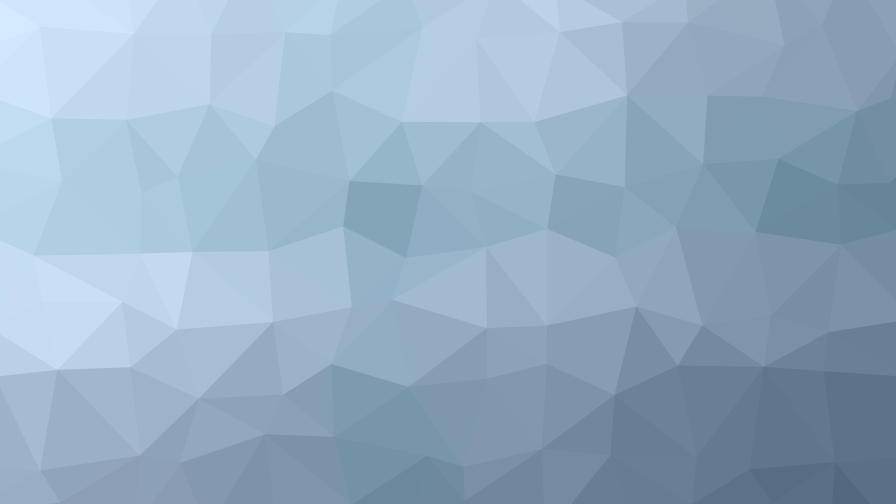
A WebGL 2 fragment shader for this background:

```glsl
#version 300 es
precision highp float;
// Low-poly background: a jittered grid of points split into flat triangles.
// Each facet takes one colour, sampled at its centre from a smooth field of
// blue-grey gradients and soft glows, with a small random change of shade.

uniform vec2 u_resolution;
out vec4 fragColor;

const vec2 GRID = vec2(12.55, 7.32);    // cells across the canvas
const vec2 ORIGIN = vec2(0.735, 0.76);  // grid point (0, 0), in cells

vec2 hash2(vec2 p) {
    vec3 q = fract(p.xyx * vec3(0.1031, 0.1030, 0.0973));
    q += dot(q, q.yzx + 33.33);
    return fract((q.xx + q.yz) * q.zy);
}

vec2 gridPoint(vec2 cell) {
    return cell + (hash2(cell + 47.0) - 0.5) * vec2(0.54, 0.58);
}

float glow(vec2 p, vec2 centre, vec2 size) {
    vec2 d = (p - centre) / size;
    return exp(-dot(d, d));
}

// Smooth colour field over the unit canvas
vec3 field(vec2 p) {
    float light = mix(mix(0.66, 0.40, p.x), mix(0.92, 0.62, p.x), p.y);

    // Pale band below the middle, interrupted by a darker gap
    float band = exp(-pow((p.y - 0.42) / 0.13, 2.0));
    light += band * mix(0.11, 0.06, p.x * p.x);
    light -= 0.06 * glow(p, vec2(0.43, 0.47), vec2(0.07, 0.12));

    // Pale upper centre and lower centre, dark heart and right edge
    light += 0.09 * glow(p, vec2(0.59, 0.86), vec2(0.13, 0.22));
    light += 0.05 * glow(p, vec2(0.58, 0.10), vec2(0.07, 0.12));
    light -= 0.05 * glow(p, vec2(0.44, 0.61), vec2(0.08, 0.10));
    light -= 0.03 * glow(p, vec2(0.96, 0.58), vec2(0.12, 0.14));
    light += 0.04 * glow(p, vec2(0.00, 0.28), vec2(0.20, 0.14));

    // Teal tint: less red along a high band and near the lower centre
    float teal = exp(-pow((p.y - 0.63) / 0.16, 2.0));
    teal += glow(p, vec2(0.43, 0.12), vec2(0.09, 0.22));
    teal += 0.8 * glow(p, vec2(0.39, 0.95), vec2(0.12, 0.20));
    teal += 0.6 * glow(p, vec2(0.43, 0.46), vec2(0.06, 0.10));
    teal = min(teal, 1.2);
    return light + vec3(-0.078 - 0.045 * teal, 0.0, 0.09 - 0.012 * teal);
}

// Signed distance to the line a-b, negative on its left
float edge(vec2 p, vec2 a, vec2 b) {
    vec2 d = normalize(b - a);
    return dot(p - a, vec2(d.y, -d.x));
}

// Facet colour times coverage, with the coverage in w
vec4 facet(vec2 p, vec2 a, vec2 b, vec2 c, float pixel) {
    float d = max(edge(p, a, b), max(edge(p, b, c), edge(p, c, a)));
    float cover = clamp(0.5 - d / pixel, 0.0, 1.0);
    vec2 centre = (a + b + c) / 3.0;
    float shade = (hash2(floor(centre * 64.0)).x - 0.5) * 0.045;
    return vec4(field((centre + ORIGIN) / GRID) + shade, 1.0) * cover;
}

void main() {
    vec2 p = gl_FragCoord.xy / u_resolution * GRID - ORIGIN;
    float pixel = GRID.y / u_resolution.y;
    vec4 sum = vec4(0.0);

    // Jitter can move facets out of their cell, so visit the neighbours too
    for (int j = -1; j <= 1; j++) {
        for (int i = -1; i <= 1; i++) {
            vec2 cell = floor(p) + vec2(i, j);
            vec2 a = gridPoint(cell);
            vec2 b = gridPoint(cell + vec2(1.0, 0.0));
            vec2 c = gridPoint(cell + vec2(1.0, 1.0));
            vec2 d = gridPoint(cell + vec2(0.0, 1.0));
            // Split each quad along its shorter diagonal
            if (distance(a, c) < distance(b, d)) {
                sum += facet(p, a, b, c, pixel) + facet(p, a, c, d, pixel);
            } else {
                sum += facet(p, a, b, d, pixel) + facet(p, b, c, d, pixel);
            }
        }
    }

    vec3 base = field((p + ORIGIN) / GRID);
    vec3 color = sum.w > 0.001 ? sum.rgb / sum.w : base;
    fragColor = vec4(clamp(color, 0.0, 1.0), 1.0);
}
```
